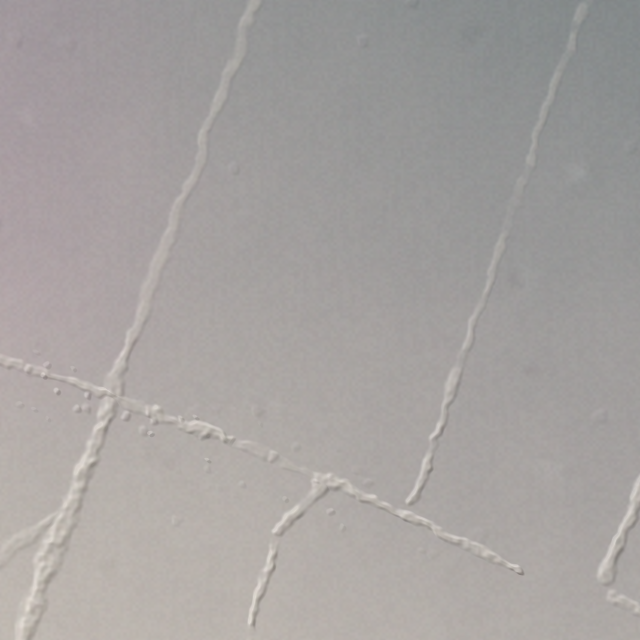
This texture is drawn by a WebGL 1 fragment shader. Its source:

```glsl
precision highp float;
uniform vec2 u_resolution;

float hash(vec2 p) {
  return fract(sin(dot(p, vec2(127.1, 311.7))) * 43758.5453);
}

float noise(vec2 p) {
  vec2 i = floor(p), f = fract(p);
  f = f * f * (3.0 - 2.0 * f);
  return mix(mix(hash(i), hash(i + vec2(1, 0)), f.x),
             mix(hash(i + vec2(0, 1)), hash(i + vec2(1, 1)), f.x), f.y);
}

float fbm(vec2 p) {
  float sum = 0.0, amp = 0.5;
  for (int i = 0; i < 4; i++) {
    sum += amp * noise(p);
    p = mat2(1.6, 1.2, -1.2, 1.6) * p + 7.3;
    amp *= 0.5;
  }
  return sum;
}

// Raised seam from a to b, of uneven width and partly broken by gaps
float ridge(vec2 p, vec2 a, vec2 b, float width, float gaps) {
  vec2 d = b - a;
  float along = clamp(dot(p - a, d) / dot(d, d), 0.0, 1.0);
  float s = along * length(d);
  float w = width * (0.55 + 0.8 * noise(vec2(s * 26.0, a.x * 91.0)));
  float whole = smoothstep(0.25, 0.6, noise(vec2(s * 42.0, b.y * 57.0 + 3.0)));
  float body = 1.0 - smoothstep(w * 0.25, w, length(p - a - d * along));
  return body * mix(1.0, whole, gaps);
}

// Centre line of the crossing seam, which bows slightly upward
float crossLine(float x) {
  return 0.437 - 0.405 * x + 0.12 * x * (0.814 - x);
}

float seams(vec2 p) {
  p += 0.010 * (vec2(noise(p * 24.0), noise(p * 24.0 + 40.0)) - 0.5);
  p += 0.006 * (vec2(noise(p * 85.0), noise(p * 85.0 + 60.0)) - 0.5);
  float low = 1.0 - smoothstep(0.2, 0.7, p.y);
  float h = ridge(p, vec2(0.026, -0.02), vec2(0.41, 1.02), 0.012 + 0.008 * low * low, 0.25);
  h = max(h, 0.75 * ridge(p, vec2(0.645, 0.215), vec2(0.915, 1.0), 0.010, 0.65));
  vec2 flatP = vec2(p.x, p.y - crossLine(p.x));
  h = max(h, ridge(flatP, vec2(-0.02, 0.0), vec2(0.36, 0.0), 0.010, 0.45));
  h = max(h, 0.4 * ridge(flatP, vec2(0.36, 0.0), vec2(0.50, 0.0), 0.011, 0.5));
  h = max(h, ridge(flatP, vec2(0.50, 0.0), vec2(0.814, 0.0), 0.012, 0.2));
  h = max(h, 0.8 * ridge(p, vec2(0.51, 0.25), vec2(0.43, 0.17), 0.011, 0.8));
  h = max(h, 0.8 * ridge(p, vec2(0.43, 0.17), vec2(0.385, -0.01), 0.009, 0.95));
  h = max(h, ridge(p, vec2(0.945, 0.10), vec2(1.01, 0.25), 0.013, 0.3));
  h = max(h, 0.7 * ridge(p, vec2(0.955, 0.07), vec2(1.01, 0.035), 0.009, 0.0));
  return max(h, 0.4 * ridge(p, vec2(-0.02, 0.12), vec2(0.09, 0.19), 0.016, 0.2));
}

// Round crumbs scattered on a jittered grid
float crumbs(vec2 p, float cells, float share) {
  vec2 cell = floor(p * cells);
  float h = 0.0;
  for (int y = -1; y <= 1; y++)
    for (int x = -1; x <= 1; x++) {
      vec2 id = cell + vec2(x, y);
      vec2 centre = id + 0.2 + 0.6 * vec2(hash(id + 3.1), hash(id + 8.7));
      float size = 0.2 + 0.3 * hash(id + 5.9);
      float present = step(hash(id + 1.3), share);
      h = max(h, present * (1.0 - smoothstep(0.1, size, length(p * cells - centre))));
    }
  return h;
}

float height(vec2 p) {
  float low = 1.0 - smoothstep(0.3, 0.62, p.y);
  float seam = seams(p);
  seam *= mix(0.75, 0.5 + 0.9 * noise(p * 105.0), low);
  float nearSeam = exp(-pow((p.y - crossLine(p.x) + 0.015) / 0.045, 2.0)) * (1.0 - smoothstep(0.55, 0.75, p.x));
  vec2 q = p + 0.006 * (noise(p * 90.0) - 0.5);
  float grit = crumbs(q, 48.0, 0.20) * nearSeam + 0.35 * crumbs(q + 0.37, 24.0, 0.025);
  return seam * (0.4 + 0.75 * low) + 0.6 * grit + 0.16 * fbm(p * 19.0);
}

void main() {
  vec2 p = gl_FragCoord.xy / u_resolution;

  // Light falling off toward the upper right, with broad soft streaks
  vec2 streak = mat2(0.94, 0.34, -0.34, 0.94) * p;
  float tone = 1.0 - 0.62 * p.y - 0.32 * p.x;
  tone += 0.16 * (fbm(p * 4.0) - 0.47) + 0.07 * (fbm(streak * vec2(16.0, 5.0)) - 0.47);
  tone = clamp(tone, 0.0, 1.0);
  vec3 slate = vec3(0.50, 0.525, 0.53);
  vec3 grey = vec3(0.64, 0.625, 0.62);
  vec3 sand = vec3(0.765, 0.735, 0.705);
  vec3 color = mix(mix(slate, grey, min(tone * 2.0, 1.0)), sand, max(tone * 2.0 - 1.0, 0.0));
  color += vec3(0.022, -0.006, 0.014) * (1.0 - smoothstep(0.0, 0.4, p.x)) * smoothstep(0.2, 0.6, p.y);

  // Pale seam tops, then relief lit from the upper left
  float low = 1.0 - smoothstep(0.3, 0.7, p.y);
  color = mix(color, vec3(0.79, 0.765, 0.725), seams(p) * (0.36 + 0.14 * low));
  vec2 toLight = 0.0028 * vec2(-0.7, 0.7);
  float slope = height(p - toLight) - height(p + toLight);
  color += clamp(slope, -1.0, 0.7) * 0.17;

  // Faint smudges and fine mottled grain
  float smudge = crumbs(p * vec2(0.7, 1.0) + 0.61, 13.0, 0.10);
  color += 0.035 * smudge * (fbm(p * 30.0) - 0.45) * 3.0;
  color += 0.022 * (noise(p * 210.0) - 0.5);
  color += 0.012 * (vec3(noise(p * 130.0), noise(p * 130.0 + 31.0), noise(p * 130.0 + 77.0)) - 0.5);
  gl_FragColor = vec4(color, 1.0);
}
```
